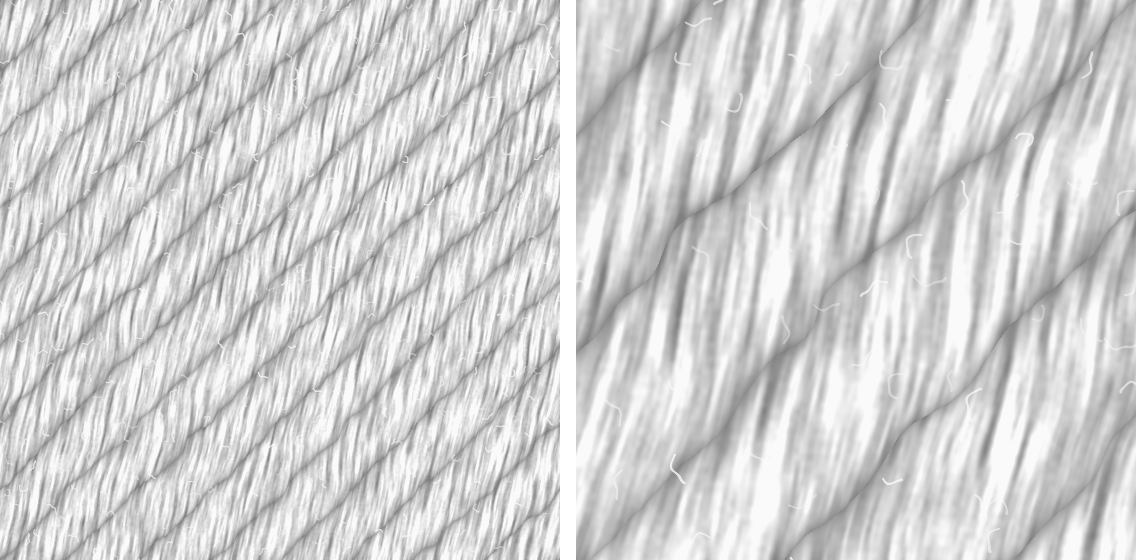
Left, the full canvas; right, a detail of the centre.
A WebGL 1 fragment shader for this texture:

```glsl
precision highp float;
// Seamless pale cotton rope: diagonal twisted strands of steep fuzzy yarns with stray hairs.

uniform vec2 u_resolution;

#define STRANDS 8.0              // grooves across and down
#define YARNS 46.0               // yarns across the canvas
#define LEAN 10.0                // yarns crossed from bottom to top
#define BEND 0.05                // curve of the yarns over a strand
#define GROOVE_GREY 0.65
#define CROWN_GREY 0.94
#define CREASE_DEPTH 0.24
#define FIBRE_CONTRAST 0.40
#define HAIR_CELLS 26.0
#define HAIR_SHARE 0.6
#define HAIR_WIDTH 0.0004
#define TAU 6.2831853

float hash(vec2 p) {
  vec3 q = fract(p.xyx * 0.1031);
  q += dot(q, q.yzx + 33.33);
  return fract((q.x + q.y) * q.z);
}

// Lattice value that wraps; each vertical wrap shifts the columns by shear.
float lattice(vec2 cell, vec2 period, float shear, float seed) {
  float wraps = floor((cell.y + 0.5) / period.y);
  cell.x = mod(cell.x + shear * wraps + 0.5, period.x) - 0.5;
  cell.y -= wraps * period.y;
  return hash(floor(cell + 0.5) + seed);
}

float noise(vec2 p, vec2 period, float shear, float seed) {
  vec2 i = floor(p), f = fract(p);
  f = f * f * (3.0 - 2.0 * f);
  float a = lattice(i, period, shear, seed);
  float b = lattice(i + vec2(1.0, 0.0), period, shear, seed);
  float c = lattice(i + vec2(0.0, 1.0), period, shear, seed);
  float d = lattice(i + vec2(1.0, 1.0), period, shear, seed);
  return mix(mix(a, b, f.x), mix(c, d, f.x), f.y);
}

// Centred, unsheared noise over the canvas.
float wobble(vec2 p, float cells, float seed) {
  return noise(p * cells, vec2(cells), 0.0, seed) - 0.5;
}

// Centred noise drawn out along the yarns.
float streak(float yarn, float y, float detail, float rows, float seed) {
  vec2 period = vec2(YARNS * detail, rows);
  return noise(vec2(yarn * detail, y * rows), period, LEAN * detail, seed) - 0.5;
}

float arcDistance(vec2 p, float radius, float halfAngle) {
  p.y = abs(p.y);
  vec2 tip = radius * vec2(cos(halfAngle), sin(halfAngle));
  return atan(p.y, p.x) < halfAngle ? abs(length(p) - radius) : length(p - tip);
}

// Coverage of short curled hairs, scattered over wrapping cells.
float hairs(vec2 p, float pixel) {
  vec2 home = floor(p * HAIR_CELLS);
  float cover = 0.0;
  for (int y = -1; y <= 1; y++) {
    for (int x = -1; x <= 1; x++) {
      vec2 cell = home + vec2(float(x), float(y));
      vec2 id = mod(cell, HAIR_CELLS);
      vec2 centre = cell + vec2(hash(id + 11.0), hash(id + 47.0));
      float turn = TAU * hash(id + 83.0);
      float radius = mix(0.004, 0.018, hash(id + 129.0));
      float halfAngle = min(1.9, mix(0.005, 0.013, hash(id + 171.0)) / radius);
      vec2 q = p - centre / HAIR_CELLS;
      q = vec2(cos(turn) * q.x + sin(turn) * q.y, cos(turn) * q.y - sin(turn) * q.x);
      q.x += 0.0010 * sin(q.y * 500.0);
      float d = arcDistance(q, radius, halfAngle);
      float line = 1.0 - smoothstep(HAIR_WIDTH, HAIR_WIDTH + pixel, d);
      float present = step(hash(id + 213.0), HAIR_SHARE);
      cover = max(cover, line * present * mix(0.3, 0.8, hash(id + 251.0)));
    }
  }
  return cover;
}

void main() {
  vec2 p = gl_FragCoord.xy / u_resolution;
  float pixel = 1.0 / min(u_resolution.x, u_resolution.y);

  // Strands: rounded diagonal bands with slightly scalloped grooves.
  float strand = STRANDS * (p.y - p.x);
  strand += 0.14 * wobble(p, 8.0, 5.0) + 0.15 * wobble(p, 32.0, 9.0);
  float across = fract(strand);
  float strandId = mod(floor(strand), STRANDS);
  float dome = sqrt(4.0 * across * (1.0 - across));
  float grooveDistance = min(across, 1.0 - across);

  // Yarns: steep lines that bend over each strand and break at its groove.
  float yarn = YARNS * p.x - LEAN * p.y;
  yarn += hash(vec2(strandId, 3.0)) - BEND * sin(TAU * across);
  yarn += 0.6 * wobble(p, 9.0, 21.0) + 0.14 * wobble(p, 23.0, 33.0);
  float edge = abs(fract(yarn) - 0.5) * 2.0;
  float depth = mix(0.4, 1.0, smoothstep(-0.4, 0.3, streak(yarn, p.y, 1.0, 14.0, 41.0)));
  float crease = smoothstep(0.4, 1.0, edge) * depth;

  // Fibres: long light and dark streaks at three widths, with faint fuzz.
  float fibre = 0.35 * streak(yarn, p.y, 3.0, 16.0, 57.0);
  fibre += 0.75 * streak(yarn, p.y, 5.0, 30.0, 71.0);
  fibre += 0.40 * streak(yarn, p.y, 8.0, 60.0, 83.0);
  fibre += 0.15 * wobble(p, 256.0, 97.0);

  // Shading: soft groove shadow, dark groove core, creases and fibres.
  float grey = mix(GROOVE_GREY, CROWN_GREY, dome);
  grey -= 0.06 * exp(-pow(grooveDistance / 0.06, 2.0));
  grey -= CREASE_DEPTH * crease * mix(0.4, 1.0, dome);
  grey += FIBRE_CONTRAST * fibre * mix(0.4, 1.0, dome);
  grey = mix(grey, 0.98, hairs(p, pixel));
  gl_FragColor = vec4(vec3(clamp(grey, 0.5, 0.98)), 1.0);
}
```
